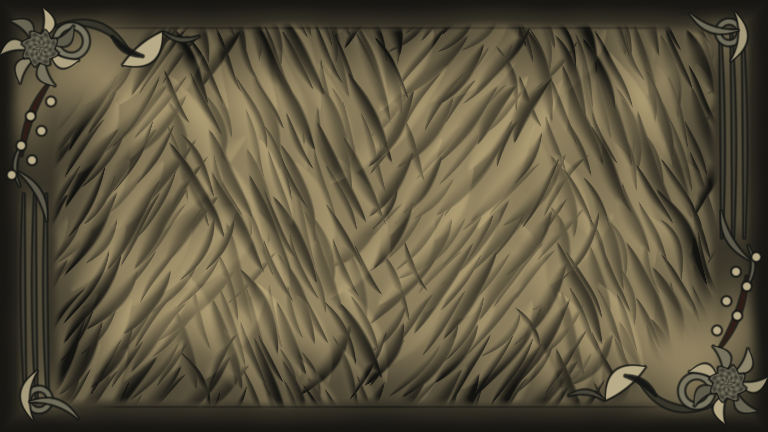
Write a WebGL 1 fragment shader that draws this background.

```glsl
precision highp float;
// Aged parchment panel of slanted brush strokes in a dark frame with floral corners.
uniform vec2 u_resolution;

#define DARK vec3(0.07, 0.07, 0.06)
#define LIGHT vec3(0.70, 0.63, 0.46)
#define CREAM vec3(0.72, 0.67, 0.53)
#define GREY vec3(0.36, 0.35, 0.29)
#define INK vec3(0.08, 0.085, 0.075)
#define EDGE_SOFT 0.0028
#define STROKE_DARK 0.58
#define STROKE_PALE 0.20
#define ZONE_FREQ 7.8

vec2 hash2(vec2 p) {
  vec2 k = vec2(dot(p, vec2(127.1, 311.7)), dot(p, vec2(269.5, 183.3)));
  return 2.0 * fract(sin(k) * 43758.5) - 1.0;
}

float gradNoise(vec2 p) {
  vec2 i = floor(p), f = fract(p), u = f * f * (3.0 - 2.0 * f), o = vec2(1.0, 0.0);
  return mix(mix(dot(hash2(i), f), dot(hash2(i + o), f - o), u.x),
             mix(dot(hash2(i + o.yx), f - o.yx), dot(hash2(i + 1.0), f - 1.0), u.x), u.y);
}

float cover(float d) { return 1.0 - smoothstep(-EDGE_SOFT, EDGE_SOFT, d); }

// Fill a shape and give it an ink outline
vec3 paint(vec3 col, float d, vec3 fill) {
  col = mix(col, INK, 0.85 * cover(d - 0.005));
  return mix(col, fill, cover(d));
}

// Distance to a bowed blade, tapered at both ends
float blade(vec2 p, vec2 a, vec2 b, float bow, float width) {
  vec2 e = b - a;
  float len = length(e);
  e /= len;
  vec2 l = vec2(dot(p - a, e), dot(p - a, vec2(-e.y, e.x)));
  float t = clamp(l.x / len, 0.0, 1.0), belly = 4.0 * t * (1.0 - t);
  return length(vec2(l.x - t * len, l.y - bow * belly * len)) - width * belly;
}

float ring(vec2 p, float radius, float width) { return abs(length(p) - radius) - width; }

// Scattered strokes, crisp on one side and faded on the other
float strokes(vec2 p, vec2 cell, float width, float seed) {
  float tone = 0.0;
  for (int j = -1; j <= 1; j++) {
    for (int i = -1; i <= 1; i++) {
      vec2 id = floor(p / cell) + vec2(float(i), float(j));
      vec2 r = hash2(id + seed), v = hash2(id + seed + 17.3);
      vec2 c = (id + 0.5 + 0.3 * r) * cell;
      float zone = cos(ZONE_FREQ * (c.x - 0.27)) - 0.9 * (c.y - 0.5) + 0.8 * v.x;
      float angle = mix(1.93, 0.93, step(0.0, zone)) + 0.15 * v.y;
      vec2 dir = vec2(cos(angle), sin(angle));
      float along = dot(p - c, dir) / (cell.y * (0.85 + 0.2 * r.x));
      float across = dot(p - c, vec2(-dir.y, dir.x)) + 0.015 * r.y * along * along;
      float belly = max(1.0 - along * along, 0.0);
      float s = across / (width * belly + 0.0005);
      float body = smoothstep(-1.0, -0.6, s) * (1.0 - smoothstep(-0.6, 1.0, s));
      tone = max(tone, body * smoothstep(0.0, 0.25, belly) * (0.7 + 0.3 * v.y));
    }
  }
  return tone;
}

// Corner flower, vine, column and foot scroll; q runs from the corner inward
vec3 ornament(vec3 col, vec2 q) {
  for (int i = 0; i < 3; i++) {
    float x = 0.055 + 0.026 * float(i);
    col = paint(col, blade(q, vec2(x, 0.45), vec2(x + 0.004, 0.93), 0.008, 0.003), GREY * 0.7);
  }
  // Vine with buds
  col = paint(col, blade(q, vec2(0.115, 0.19), vec2(0.05, 0.36), 0.07, 0.005), vec3(0.19, 0.11, 0.08));
  col = paint(col, blade(q, vec2(0.055, 0.33), vec2(0.045, 0.43), 0.15, 0.003), GREY);
  col = paint(col, blade(q, vec2(0.045, 0.4), vec2(0.108, 0.51), -0.12, 0.006), GREY);
  for (int i = 0; i < 6; i++) {
    float k = float(i);
    vec2 bud = vec2(0.1 - 0.011 * k + 0.018 * cos(3.14 * k), 0.235 + 0.034 * k);
    col = paint(col, length(q - bud) - 0.009, CREAM);
  }
  // Side sprig
  col = paint(col, blade(q, vec2(0.13, 0.06), vec2(0.3, 0.12), -0.18, 0.006), GREY * 0.6);
  col = paint(col, blade(q, vec2(0.285, 0.15), vec2(0.375, 0.075), 0.12, 0.022), CREAM);
  col = paint(col, blade(q, vec2(0.26, 0.085), vec2(0.33, 0.13), 0.1, 0.004), INK);
  col = paint(col, blade(q, vec2(0.38, 0.075), vec2(0.46, 0.085), 0.15, 0.004), GREY * 0.8);
  col = paint(col, ring(q - vec2(0.165, 0.095), 0.035, 0.006), GREY * 1.3);
  // Flower head with curled leaves
  vec2 f = q - vec2(0.093, 0.112);
  for (int i = 0; i < 7; i++) {
    float a = 0.9 * float(i) + 0.3;
    vec2 dir = vec2(cos(a), sin(a));
    col = paint(col, blade(f, dir * 0.025, dir * 0.092, 0.25, 0.011), mix(GREY, CREAM, 0.5 + 0.5 * sin(a * 3.0)));
  }
  float r = length(f), petals = cos(8.0 * atan(f.y, f.x) + 90.0 * r);
  col = paint(col, r - 0.037 - 0.005 * petals, GREY * (0.95 + 0.3 * petals * sin(r * 330.0)));
  // Foot scroll
  col = paint(col, ring(q - vec2(0.09, 0.925), 0.025, 0.005), GREY * 1.2);
  col = paint(col, blade(q, vec2(0.085, 0.86), vec2(0.075, 0.97), 0.2, 0.009), CREAM * 0.9);
  return paint(col, blade(q, vec2(0.07, 0.93), vec2(0.18, 0.968), -0.15, 0.006), GREY * 1.2);
}

void main() {
  vec2 p = gl_FragCoord.xy / u_resolution.y;
  float w = u_resolution.x / u_resolution.y;
  // Half-turn symmetry: the right half reuses the left-hand corners
  vec2 q = p.x < 0.5 * w ? vec2(p.x, 1.0 - p.y) : vec2(w - p.x, p.y);
  vec2 warped = p + 0.02 * vec2(gradNoise(p * 6.0), gradNoise(p * 6.0 + 9.0));
  float cloud = gradNoise(p * 4.0) + 0.5 * gradNoise(p * 9.0 + 4.0);

  // Panel light and brush strokes
  vec2 inset = vec2(0.5 * w - 0.125, 0.435) - abs(p - vec2(0.5 * w, 0.5));
  float depth = min(inset.x, inset.y) + 0.015 * cloud;
  float panel = smoothstep(-0.015, 0.015, depth);
  float tone = 0.40 + 0.36 * smoothstep(0.0, 0.2, depth) + 0.15 * cloud;
  float field = panel * smoothstep(0.38, 0.5, q.x + q.y);
  float dark = max(strokes(warped, vec2(0.08, 0.13), 0.022, 3.0),
                   0.85 * strokes(warped, vec2(0.055, 0.1), 0.011, 41.0));
  tone += field * (STROKE_PALE * strokes(warped, vec2(0.1, 0.16), 0.04, 77.0) - STROKE_DARK * dark);

  // Dark margin, warm corner glows and column
  float border = min(q.x, min(q.y, 1.0 - q.y)) + 0.015 * cloud;
  tone = mix(0.03 + 0.2 * smoothstep(0.0, 0.07, border), tone, panel);
  float glow = exp(-dot(q - vec2(0.19, 0.16), q - vec2(0.19, 0.16)) * 95.0)
             + 0.8 * exp(-dot((q - vec2(0.07, 0.25)) * vec2(2.2, 1.0), q - vec2(0.07, 0.25)) * 110.0)
             + 0.5 * exp(-dot(q - vec2(0.12, 0.91), q - vec2(0.12, 0.91)) * 350.0);
  float column = smoothstep(0.035, 0.06, q.x) * (1.0 - smoothstep(0.1, 0.12, q.x))
               * smoothstep(0.42, 0.5, q.y) * (1.0 - smoothstep(0.9, 0.96, q.y));
  tone = mix(tone, 0.78 + 0.2 * cloud, clamp(0.75 * glow, 0.0, 0.85) * smoothstep(0.01, 0.05, border));
  tone += 0.17 * column;

  // Thin rules along top and bottom
  float rule = min(abs(p.y - 0.935), abs(p.y - 0.058));
  tone -= 0.14 * cover(rule - 0.002) * smoothstep(0.2, 0.3, q.x);

  vec3 col = mix(DARK, LIGHT, clamp(tone, 0.0, 1.0));
  gl_FragColor = vec4(ornament(col, q), 1.0);
}
```
